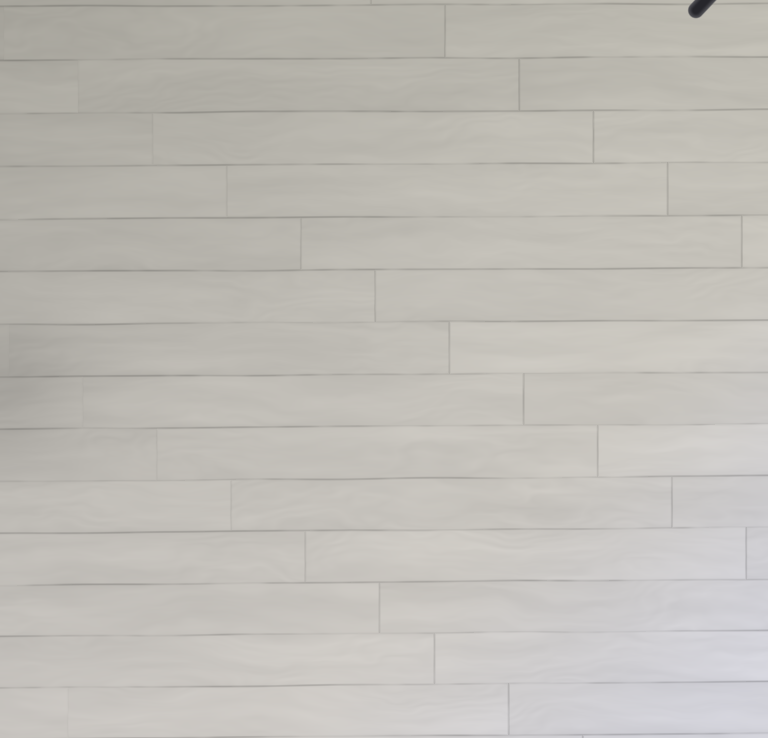
Reproduce this texture procedurally as a Shadertoy shader.

```glsl
// Pale grey-washed wood plank floor with stepped joints and soft, cool window light.

#define ROW_HEIGHT 0.0723    // top row, in canvas heights
#define ROW_START 0.0068     // first long joint below the top edge
#define ROW_SHRINK 0.022     // perspective: rows narrow downwards
#define PLANK_LENGTH 0.574   // in canvas widths
#define JOINT_START 0.5795   // end joint of row zero
#define JOINT_STEP 0.0966    // shift of the end joint per row
#define JOINT_SLIP 0.025     // misalignment of the lowest rows
#define LINE_HALF_WIDTH 0.0011
#define LINE_DARKNESS 0.125
#define GRAIN_STRENGTH 0.075
#define PLANK_VARIATION 0.024

float hash(vec2 p) {
    vec3 q = fract(vec3(p.xyx) * 0.1031);
    q += dot(q, q.yzx + 33.33);
    return fract((q.x + q.y) * q.z);
}

float noise(vec2 p) {
    vec2 i = floor(p), f = fract(p);
    f = f * f * (3.0 - 2.0 * f);
    return mix(mix(hash(i), hash(i + vec2(1, 0)), f.x),
               mix(hash(i + vec2(0, 1)), hash(i + vec2(1, 1)), f.x), f.y);
}

float fbm(vec2 p) {
    float sum = 0.0, gain = 0.5;
    for (int i = 0; i < 4; i++) {
        sum += gain * noise(p);
        p = p * 2.03 + 17.3;
        gain *= 0.5;
    }
    return sum;
}

float lineMask(float dist, float halfWidth, float pixel) {
    return 1.0 - smoothstep(0.0, halfWidth + pixel, dist);
}

// Long streaks, bent fine fibres and occasional arched figure, centred on zero.
float woodGrain(vec2 p, vec2 plank) {
    vec2 q = p + 40.0 * vec2(hash(plank + 3.1), hash(plank + 8.7)) + 50.0;
    float bend = fbm(q * vec2(6.0, 14.0));
    float streaks = fbm(q * vec2(5.0, 48.0) + vec2(0.0, 2.5 * bend)) - 0.47;
    float fibres = noise(q * vec2(30.0, 190.0) + vec2(0.0, 9.0 * bend)) - 0.5;
    float arches = abs(fract(q.y * 45.0 + q.x * 7.0 + bend * 8.0) - 0.5) - 0.25;
    float figured = smoothstep(0.45, 0.75, noise(q * vec2(6.0, 12.0) + 6.0));
    return streaks + 0.16 * fibres + 0.40 * arches * figured;
}

// Uneven daylight: dim at the upper left, cool glare at the lower right.
vec3 daylight(vec2 p) {
    float level = 0.655 + 0.095 * p.x + 0.125 * p.y - 0.02 * p.x * p.y;
    vec2 shade = (p - vec2(0.0, 0.53)) / vec2(0.09, 0.085);
    level -= 0.075 * exp(-dot(shade, shade));
    vec3 tint = mix(vec3(1.0, 0.985, 0.935), vec3(1.0, 0.982, 0.960), p.y);
    tint = mix(tint, vec3(0.975, 0.975, 1.010), smoothstep(1.3, 1.95, p.x + p.y));
    return level * tint;
}

float capsule(vec2 p, vec2 a, vec2 b, float radius) {
    vec2 ab = b - a;
    float t = clamp(dot(p - a, ab) / dot(ab, ab), 0.0, 1.0);
    return length(p - a - t * ab) - radius;
}

void mainImage(out vec4 fragColor, in vec2 fragCoord) {
    vec2 uv = fragCoord / iResolution.xy;
    vec2 p = vec2(uv.x, 1.0 - uv.y);
    float aspect = iResolution.x / iResolution.y;
    float pixel = 1.0 / iResolution.y;

    // Rows, slightly tilted and wavering
    float y = p.y + (p.x - 0.5) * (0.004 + 0.0055 * p.y) - ROW_START;
    y += 0.0016 * (noise(vec2(p.x * 9.0, floor(y / ROW_HEIGHT + 0.5) * 7.0 + 20.0)) - 0.5);
    float rowPos = y / ROW_HEIGHT * (1.0 + ROW_SHRINK * y);
    float row = floor(rowPos);
    float inRow = rowPos - row;

    // Planks along each row
    float joint = JOINT_START + JOINT_STEP * row - JOINT_SLIP * step(12.0, row);
    float along = (p.x - joint) / PLANK_LENGTH;
    vec2 plank = vec2(floor(along), row) + 20.0;
    float inPlank = fract(along);

    // Wood
    float tone = 1.0 + PLANK_VARIATION * (hash(plank) - 0.5);
    tone += GRAIN_STRENGTH * woodGrain(vec2(p.x * aspect, p.y), plank);
    tone += 0.03 * (fbm(p * vec2(4.0, 7.0) + 9.0) - 0.47);
    vec3 color = daylight(p) * tone;

    // Joints: worn long lines, end lines that fade towards the left
    float rowDist = min(inRow, 1.0 - inRow) * ROW_HEIGHT;
    float endDist = min(inPlank, 1.0 - inPlank) * PLANK_LENGTH * aspect;
    float rowId = floor(rowPos + 0.5) + 20.0;
    float wear = noise(vec2(p.x * 7.0, rowId * 5.0)) + 0.5 * noise(vec2(p.x * 45.0, rowId * 9.0));
    wear = mix(0.25, 1.15, smoothstep(0.2, 1.2, wear));
    float rowLine = lineMask(rowDist, LINE_HALF_WIDTH, pixel) * wear;
    float endWear = mix(0.05, 1.0, smoothstep(-0.05, 0.75, p.x));
    endWear *= mix(0.7, 1.15, noise(vec2(p.y * 60.0, plank.x * 7.0)));
    float endLine = lineMask(endDist, LINE_HALF_WIDTH, pixel) * endWear;
    float bevel = 0.022 * exp(-rowDist / 0.004) * wear;
    color *= 1.0 - LINE_DARKNESS * max(rowLine, endLine) - bevel;

    // Dark rod resting at the top edge
    vec2 q = vec2(p.x * aspect, p.y);
    float rod = capsule(q, vec2(0.943, 0.014), vec2(0.976, -0.021), 0.0105);
    vec3 rodColor = mix(vec3(0.15, 0.15, 0.17), vec3(0.30, 0.30, 0.32), smoothstep(-0.007, 0.0, rod));
    color = mix(color, rodColor, 1.0 - smoothstep(-pixel, pixel, rod));

    fragColor = vec4(clamp(color, 0.0, 1.0), 1.0);
}
```
